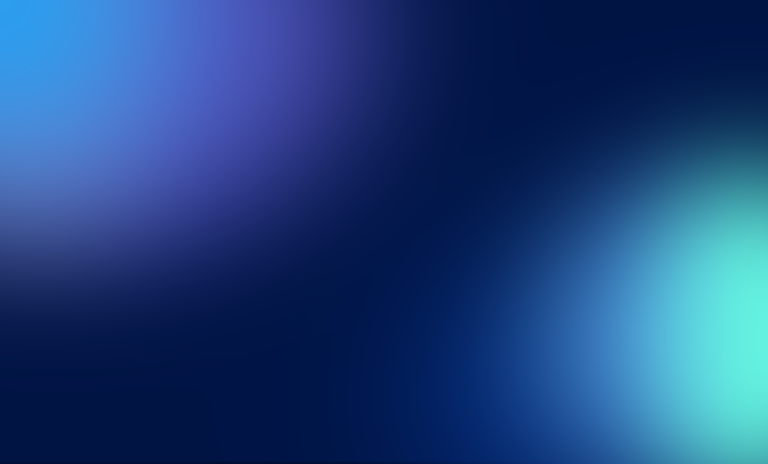
A Shadertoy shader for this background:

```glsl
#define NAVY vec3(0.000, 0.078, 0.267)
#define VIOLET vec3(0.345, 0.333, 0.755)
#define LILAC vec3(0.475, 0.470, 0.765)
#define SKY vec3(0.175, 0.615, 0.930)
#define DEEP_BLUE vec3(0.015, 0.200, 0.560)
#define AZURE vec3(0.310, 0.605, 0.870)
#define AQUA vec3(0.392, 0.950, 0.880)
#define DEEP_STRENGTH 0.60
#define EDGE_SHADE 0.70

// Elliptical glow: 1 at the centre; a higher power gives a flatter core.
float glow(vec2 p, vec2 centre, vec2 radii, float power) {
    return exp(-pow(length((p - centre) / radii), power));
}

// Violet haze in the upper left corner, with a sky blue heart.
vec3 addCornerHaze(vec3 colour, vec2 p) {
    vec3 haze = mix(LILAC, VIOLET, smoothstep(0.0, 0.5, p.x));
    haze = mix(haze, SKY, glow(p, vec2(0.0, 1.0), vec2(0.385, 0.400), 2.0));
    return mix(colour, haze, glow(p, vec2(0.129, 0.936), vec2(0.674, 0.510), 4.1));
}

// Azure to aqua orb on the right, over a wide deep blue halo.
vec3 addOrb(vec3 colour, vec2 p) {
    float halo = glow(p, vec2(1.159, 0.142), vec2(0.322), 2.0);
    colour = mix(colour, DEEP_BLUE, DEEP_STRENGTH * halo);
    vec3 orb = mix(AZURE, AQUA, smoothstep(1.240, 1.660, p.x));
    return mix(colour, orb, glow(p, vec2(1.588, 0.275), vec2(0.425, 0.378), 3.1));
}

void mainImage(out vec4 fragColor, in vec2 fragCoord) {
    // Canvas height is one unit.
    vec2 p = fragCoord / iResolution.y;

    vec3 colour = addCornerHaze(NAVY, p);
    colour = addOrb(colour, p);

    // Faint shade along the bottom edge, fading out to the right.
    float shade = (1.0 - smoothstep(0.0, 0.008, p.y)) * (1.0 - smoothstep(0.6, 1.3, p.x));
    colour *= mix(1.0, EDGE_SHADE, shade);

    fragColor = vec4(colour, 1.0);
}
```
